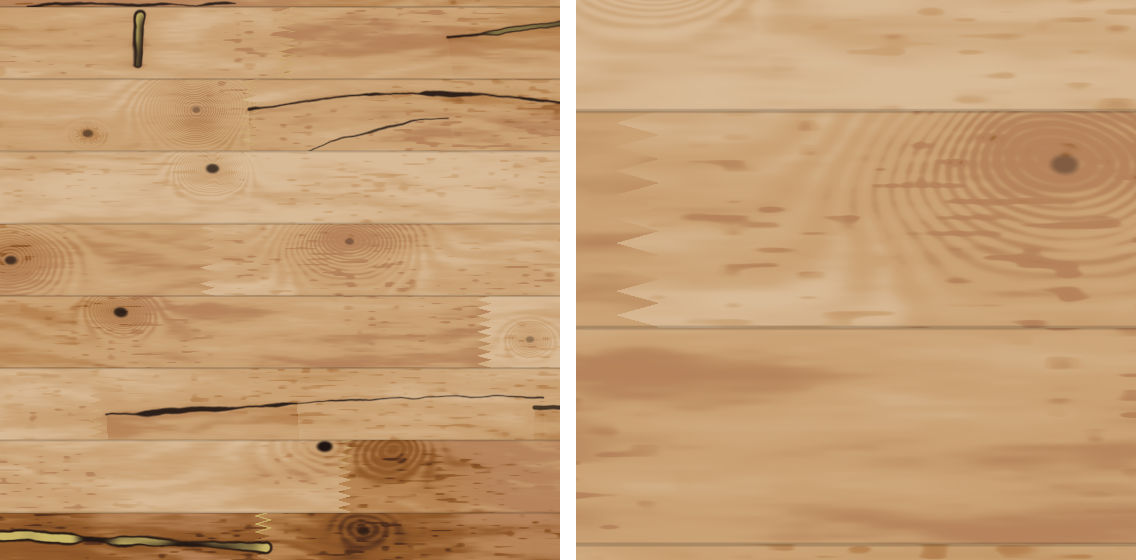
Left: the whole. Right: its middle third, enlarged.
Give the GLSL for this texture, as a Shadertoy shader.

```glsl
const float ROW_PITCH = 0.129;
const float FIRST_SEAM = 0.0846;
const float SEAM_WIDTH = 0.0012;
const float TOOTH_PITCH = 0.0143;
const float TOOTH_DEPTH = 0.026;
const float RING_DENSITY = 24.0;
const float RING_CONTRAST = 0.055;
const float FIBRE_CONTRAST = 0.20;
const vec3 PALE = vec3(0.85, 0.73, 0.59);
const vec3 TAN = vec3(0.79, 0.63, 0.45);
const vec3 HONEY = vec3(0.72, 0.52, 0.32);
const vec3 BROWN = vec3(0.57, 0.35, 0.16);
const vec3 ROSE = vec3(0.71, 0.51, 0.37);
const vec3 DARK = vec3(0.32, 0.18, 0.11);
const vec3 INK = vec3(0.12, 0.08, 0.07);
const vec3 RESIN = vec3(0.79, 0.71, 0.40);

// Per row, from the bottom: joint position, darkness left and right of it, glue
const float JOINT[9] = float[9](0.47, 0.615, 0.17, 0.865, 0.37, 2.0, 0.445, 0.51, 2.0);
const float LEFT_TONE[9] = float[9](0.76, 0.20, 0.20, 0.42, 0.32, 0.14, 0.27, 0.33, 0.48);
const float RIGHT_TONE[9] = float[9](0.68, 0.50, 0.32, 0.15, 0.24, 0.14, 0.34, 0.40, 0.48);
const float GLUE[9] = float[9](0.9, 0.35, 0.1, 0.1, 0.0, 0.0, 0.3, 0.4, 0.0);

// Knots: centre, radius, blackness of the core
const int KNOTS = 10;
const vec4 KNOT[KNOTS] = vec4[KNOTS](
    vec4(0.378, 0.700, 0.030, 0.75), vec4(0.625, 0.568, 0.065, 0.35),
    vec4(0.580, 0.203, 0.075, 1.00), vec4(0.020, 0.535, 0.055, 0.70),
    vec4(0.217, 0.443, 0.030, 0.85), vec4(0.350, 0.805, 0.045, 0.30),
    vec4(0.158, 0.762, 0.012, 0.50), vec4(0.700, 0.195, 0.055, 0.00),
    vec4(0.650, 0.050, 0.045, 0.60), vec4(0.945, 0.395, 0.022, 0.30));

// Cracks: end points, then bow, half width, resin fill
const int CRACKS = 9;
const vec4 CRACK_ENDS[CRACKS] = vec4[CRACKS](
    vec4(0.445, 0.803, 1.02, 0.812), vec4(0.55, 0.729, 0.80, 0.790),
    vec4(0.190, 0.258, 0.53, 0.280), vec4(0.53, 0.280, 0.97, 0.290),
    vec4(-0.02, 0.046, 0.475, 0.023), vec4(0.252, 0.970, 0.248, 0.885),
    vec4(0.800, 0.933, 1.02, 0.962), vec4(0.955, 0.272, 1.02, 0.270),
    vec4(0.050, 0.991, 0.42, 0.993));
const vec3 CRACK_SHAPE[CRACKS] = vec3[CRACKS](
    vec3(0.026, 0.0045, 0.0), vec3(0.010, 0.0012, 0.0), vec3(0.0, 0.0050, 0.0),
    vec3(0.006, 0.0010, 0.0), vec3(0.0, 0.0085, 1.0), vec3(0.0, 0.0095, 1.0),
    vec3(0.0, 0.0045, 0.6), vec3(0.0, 0.0035, 0.2), vec3(0.0, 0.0020, 0.0));

float hash(vec2 p) {
    vec3 q = fract(vec3(p.xyx) * 0.1031);
    q += dot(q, q.yzx + 33.33);
    return fract((q.x + q.y) * q.z);
}

float noise(vec2 p) {
    vec2 i = floor(p), f = fract(p);
    f = f * f * (3.0 - 2.0 * f);
    return mix(mix(hash(i), hash(i + vec2(1, 0)), f.x),
               mix(hash(i + vec2(0, 1)), hash(i + vec2(1, 1)), f.x), f.y);
}

float fbm(vec2 p) {
    float sum = 0.0, amp = 0.5;
    for (int i = 0; i < 4; i++, amp *= 0.5, p = p * 2.03 + 17.0) sum += amp * noise(p);
    return sum;
}

float rowOf(float y) { return floor((y - FIRST_SEAM) / ROW_PITCH) + 1.0; }

vec3 woodRamp(float t) {
    vec3 c = mix(PALE, TAN, smoothstep(0.05, 0.36, t));
    c = mix(c, HONEY, smoothstep(0.36, 0.58, t));
    c = mix(c, BROWN, smoothstep(0.58, 0.82, t));
    return mix(c, DARK, smoothstep(0.82, 1.1, t));
}

void mainImage(out vec4 fragColor, in vec2 fragCoord) {
    vec2 p = fragCoord / iResolution.y;
    float px = 1.0 / iResolution.y;

    // Board layout with toothed joints
    float rowId = rowOf(p.y);
    int row = clamp(int(rowId), 0, 8);
    float tooth = abs(fract(p.y / TOOTH_PITCH) - 0.5) * 2.0;
    float jointDist = p.x - JOINT[row] - TOOTH_DEPTH * (tooth - 0.5);
    float side = step(0.0, jointDist);
    float tone = mix(LEFT_TONE[row], RIGHT_TONE[row], smoothstep(-px, px, jointDist));
    vec2 seed = vec2(rowId * 13.7, rowId * 7.3 + side * 41.0);

    // Knots bend the growth rings
    float rings = p.y * RING_DENSITY + 4.0 * fbm(p * vec2(2.5, 7.0) + seed);
    float core = 0.0;
    vec2 bend = 0.9 * (vec2(noise(p * 13.0), noise(p * 13.0 + 50.0)) - 0.5);
    for (int i = 0; i < KNOTS; i++) {
        vec4 k = KNOT[i];
        if (rowOf(k.y) != rowId || step(JOINT[row], k.x) != side) continue;
        vec2 d = (p - k.xy) * vec2(0.72, 1.0);
        float r = length(d / k.z + bend * 0.35);
        float pull = exp(-r * r * 0.7);
        rings = mix(rings, r * 3.5, pull);
        tone += 0.24 * pull;
        float size = 0.004 + 0.006 * k.w;
        core = max(core, k.w * (1.0 - smoothstep(0.6, 1.3, length(d + bend * 0.004) / size)));
    }

    // Grain: broad clouds, rings and short fibres
    float cloud = fbm(p * vec2(3.0, 16.0) + seed + 5.0) - 0.47;
    float mottle = fbm(p * vec2(9.0, 14.0) + seed + 23.0) - 0.47;
    float fibre = noise(p * vec2(32.0, 260.0) + seed);
    float pores = smoothstep(0.68, 0.95, noise(p * vec2(45.0, 210.0) + seed + 9.0));
    tone += 0.45 * cloud + 0.22 * mottle + RING_CONTRAST * sin(6.2832 * rings);
    tone += FIBRE_CONTRAST * (0.4 * (fibre - 0.5) + pores * smoothstep(0.35, 0.65, noise(p * vec2(4.0, 11.0) + seed)));

    // Cracks stain the wood around them
    float gap = 0.0, fill = 0.0;
    float wobble = 0.010 * (fbm(p * 20.0) - 0.47);
    float swell = smoothstep(0.35, 0.75, noise(p * 18.0 + 3.0));
    for (int i = 0; i < CRACKS; i++) {
        vec4 e = CRACK_ENDS[i];
        vec3 s = CRACK_SHAPE[i];
        if (rowOf(0.5 * (e.y + e.w)) != rowId) continue;
        float len = length(e.zw - e.xy);
        vec2 dir = (e.zw - e.xy) / len, q = p - e.xy;
        float along = dot(q, dir) / len, t = clamp(along, 0.0, 1.0);
        float across = dot(q, vec2(-dir.y, dir.x)) - s.x * 4.0 * t * (1.0 - t) + wobble;
        float past = max(abs(along - 0.5) - 0.5, 0.0) * len;
        float d = length(vec2(past, across));
        float halfWidth = s.y * (0.2 + 0.3 * s.z + 0.8 * swell);
        gap = max(gap, 1.0 - smoothstep(halfWidth - px, halfWidth + 1.5 * px, d));
        fill = max(fill, s.z * swell * (1.0 - smoothstep(-px, px, d - halfWidth * 0.65)));
        float below = (1.0 - smoothstep(-0.01, 0.0, across)) * step(past, 0.0) * (1.0 - s.z);
        tone += min(s.y * 42.0, 0.2) * (below * exp(-abs(across) / 0.07) + 1.2 * exp(-d / 0.008));
    }

    // Colour, seams, glue and dark openings
    vec3 color = woodRamp(tone);
    float blush = smoothstep(0.35, 0.55, tone) * (1.0 - smoothstep(0.6, 0.85, tone));
    color = mix(color, ROSE, 0.75 * blush * smoothstep(0.35, 0.65, noise(p * vec2(2.0, 6.0) + seed)));
    float seam = abs(fract((p.y - FIRST_SEAM) / ROW_PITCH + 0.5) - 0.5) * ROW_PITCH;
    color *= 1.0 - 0.16 * (1.0 - smoothstep(SEAM_WIDTH * 0.5, SEAM_WIDTH + px, seam));
    float glue = 1.0 - smoothstep(0.002, 0.006, abs(jointDist));
    color = mix(color, RESIN, glue * GLUE[row] * smoothstep(0.25, 0.6, noise(p * 30.0)));
    color = mix(color, INK, max(0.9 * gap, core));
    color = mix(color, RESIN, fill);
    fragColor = vec4(color, 1.0);
}
```
